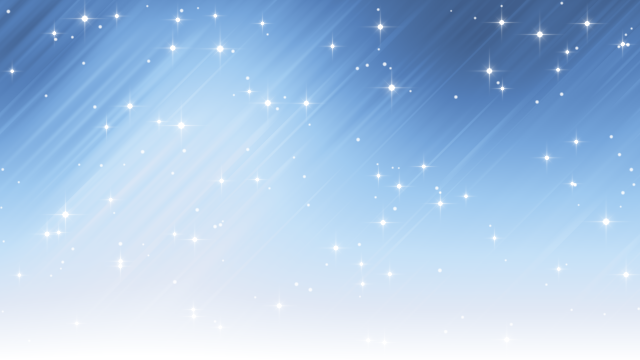
This background is drawn by a Shadertoy shader. Its source:

```glsl
// Diagonal light streaks over a blue to white gradient, strewn with sparkles and dots.

const vec2 STREAK_DIR = vec2(0.707, 0.707);
const vec3 WHITE = vec3(1.0);
const int SPARKLES = 63;
const int DOTS = 105;

// Sine-free hash: one seed to two values in 0..1
vec2 hash2(float seed) {
    vec3 q = fract(vec3(seed) * vec3(0.1031, 0.1030, 0.0973));
    q += dot(q, q.yzx + 33.33);
    return fract((q.xx + q.yz) * q.zy);
}

float hash1(vec2 cell) {
    vec3 q = fract(cell.xyx * 0.1031);
    q += dot(q, q.yzx + 33.33);
    return fract((q.x + q.y) * q.z);
}

float valueNoise(vec2 p) {
    vec2 i = floor(p), f = fract(p);
    f = f * f * (3.0 - 2.0 * f);
    float low = mix(hash1(i), hash1(i + vec2(1, 0)), f.x);
    float high = mix(hash1(i + vec2(0, 1)), hash1(i + vec2(1, 1)), f.x);
    return mix(low, high, f.y);
}

// x runs along the streaks, y across them
vec2 streakSpace(vec2 p) {
    return vec2(dot(p, STREAK_DIR), dot(p, vec2(STREAK_DIR.y, -STREAK_DIR.x)));
}

// Layered noise stretched along the streaks, about -0.5..0.5
float streaks(vec2 s) {
    float sum = 0.0, frequency = 11.0;
    for (int i = 0; i < 4; i++) {
        vec2 q = vec2(s.x * 1.5, s.y * frequency) + 40.0 + 17.0 * float(i);
        sum += 0.32 * (valueNoise(q) - 0.5);
        frequency *= 2.1;
    }
    return sum;
}

// Sparse thin bright lines
float brightLines(vec2 s) {
    return smoothstep(0.7, 1.0, valueNoise(vec2(s.x * 2.2, s.y * 85.0) + 150.0));
}

float softSpot(vec2 offset, vec2 radius) {
    vec2 q = offset / radius;
    return exp(-dot(q, q));
}

// Brightness field: 0 is navy, 6 is white
float toneAt(vec2 p, float aspect) {
    vec2 uv = vec2(p.x / aspect, p.y);
    float tone = 5.95 - 5.6 * uv.y - 0.4 * sin(3.1416 * clamp(uv.y, 0.0, 1.0));
    tone += 2.1 * softSpot(streakSpace(p - vec2(0.33 * aspect, 0.69)), vec2(0.46, 0.34));
    tone -= 0.8 * softSpot(uv - vec2(0.72, 0.82), vec2(0.20, 0.22));
    tone -= 0.5 * softSpot(uv - vec2(0.0, 0.72), vec2(0.12, 0.25));
    tone += 0.6 * (1.0 - smoothstep(0.0, 0.6, uv.x)) * smoothstep(0.75, 1.0, uv.y);
    return tone;
}

vec3 palette(float tone) {
    vec3 c = mix(vec3(0.25, 0.37, 0.55), vec3(0.33, 0.50, 0.73), clamp(tone, 0.0, 1.0));
    c = mix(c, vec3(0.46, 0.65, 0.86), clamp(tone - 1.0, 0.0, 1.0));
    c = mix(c, vec3(0.62, 0.79, 0.94), clamp(tone - 2.0, 0.0, 1.0));
    c = mix(c, vec3(0.77, 0.88, 0.97), clamp(tone - 3.0, 0.0, 1.0));
    c = mix(c, vec3(0.88, 0.91, 0.96), clamp(tone - 4.0, 0.0, 1.0));
    return mix(c, WHITE, clamp(tone - 5.0, 0.0, 1.0));
}

float disc(vec2 d, float radius, float blur) {
    return 1.0 - smoothstep(radius - blur, radius + blur, length(d));
}

// Thin beam along x that tapers to its tips
float ray(vec2 d, float reach, float width) {
    float taper = max(1.0 - abs(d.x) / reach, 0.0);
    return taper * taper * exp(-abs(d.y) / width);
}

float sparkle(vec2 d, float size, float blur) {
    float width = max(0.0016, 0.5 * blur);
    float light = 0.9 * disc(d, size * 0.085, max(blur, size * 0.05));
    light += 0.35 * softSpot(d, vec2(size * 0.2));
    light += 0.65 * (ray(d, size, width) + ray(d.yx, size, width));
    vec2 diagonal = streakSpace(d);
    return light + 0.25 * (ray(diagonal, size * 0.5, width) + ray(diagonal.yx, size * 0.5, width));
}

// Evenly spread group centre plus a random offset, in 0..1
vec2 scatter(int index, int groupSize, float spread, float seed) {
    vec2 centre = fract(vec2(0.31, 0.57) + float(index / groupSize) * vec2(0.7549, 0.5698));
    return fract(centre + spread * (hash2(float(index) + seed) - 0.5));
}

void mainImage(out vec4 fragColor, in vec2 fragCoord) {
    vec2 p = fragCoord / iResolution.y;
    float aspect = iResolution.x / iResolution.y;
    float blur = 1.0 / iResolution.y;

    // Gradient, smeared along the streaks
    vec2 s = streakSpace(p);
    float streak = streaks(s);
    float strength = smoothstep(0.0, 0.55, p.y);
    float tone = toneAt(p + STREAK_DIR * streak * 0.3 * strength, aspect);
    vec3 color = palette(tone + (streak * 1.5 + 0.35 * brightLines(s)) * strength);

    // Sparkles in loose groups
    float light = 0.0;
    for (int i = 0; i < SPARKLES; i++) {
        vec2 place = scatter(i, 3, 0.2, 11.0) * vec2(aspect, 0.97) + vec2(0.0, 0.03);
        float pick = hash2(float(i) + 211.0).x;
        light += sparkle(p - place, mix(0.04, 0.095, pick * pick), blur);
    }

    // Small dots
    for (int i = 0; i < DOTS; i++) {
        vec2 place = scatter(i, 2, 0.35, 503.0) * vec2(aspect, 0.95) + vec2(0.0, 0.05);
        light += 0.85 * disc(p - place, mix(0.002, 0.005, hash2(float(i) + 811.0).y), blur);
    }

    fragColor = vec4(mix(color, WHITE, clamp(light, 0.0, 1.0)), 1.0);
}
```
